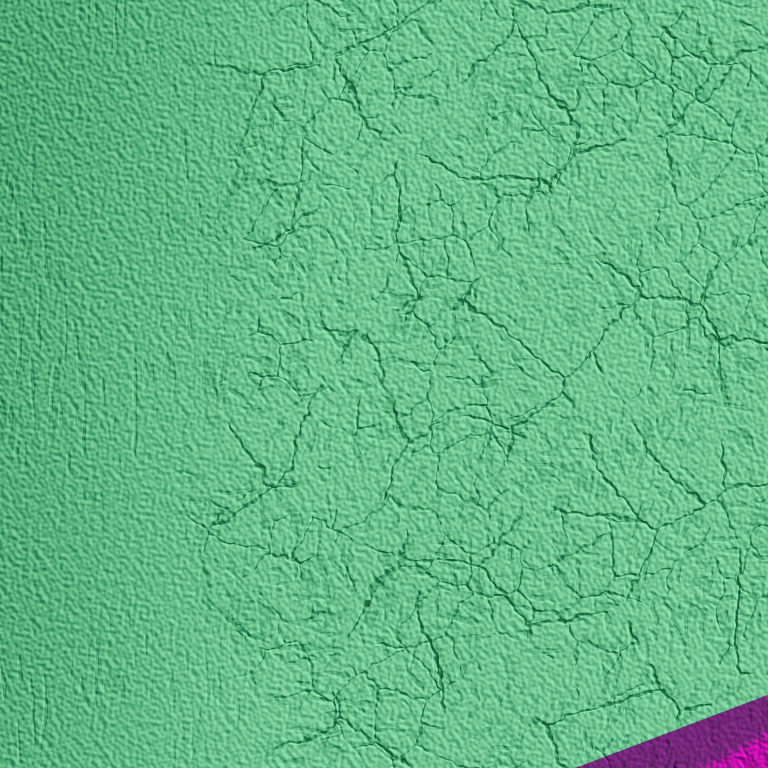
This texture is drawn by a three.js fragment shader. Its source:

```glsl
// Cracked green plaster with a painted purple corner at the lower right.
// A height field of gradient-noise grain, broken Voronoi cracks and short
// stretched-noise strokes is lit from the upper right and mapped onto greens.

varying vec2 vUv;

const vec3 DEEP_GREEN = vec3(0.12, 0.47, 0.29);
const vec3 SHADE_GREEN = vec3(0.27, 0.63, 0.43);
const vec3 MID_GREEN = vec3(0.39, 0.74, 0.53);
const vec3 LIGHT_GREEN = vec3(0.50, 0.82, 0.62);
const vec3 PURPLE = vec3(0.46, 0.15, 0.48);
const vec3 MAGENTA = vec3(0.76, 0.06, 0.67);

const vec2 LIGHT_STEP = vec2(0.0020, 0.0020);
const float GRAIN_SCALE = 165.0;
const float RELIEF = 2.3;
const float CRACK_SCALE = 6.5;
const float CRACK_WIDTH = 0.0021;
const float FINE_SCALE = 17.0;
const float FINE_WIDTH = 0.0016;
const float CRACK_DARKNESS = 1.5;
const float EDGE_BLUR = 0.0011;

vec2 hash2(vec2 p) {
  vec3 q = fract(vec3(p.xyx) * vec3(0.1031, 0.1030, 0.0973));
  q += dot(q, q.yzx + 33.33);
  return fract((q.xx + q.yz) * q.zy);
}

float cornerSlope(vec2 cell, vec2 offset) {
  float angle = 6.2832 * hash2(cell).x;
  return dot(vec2(cos(angle), sin(angle)), offset);
}

float gradientNoise(vec2 p) {
  vec2 i = floor(p), f = fract(p);
  vec2 u = f * f * f * (f * (f * 6.0 - 15.0) + 10.0);
  vec2 e = vec2(1.0, 0.0);
  return mix(mix(cornerSlope(i, f), cornerSlope(i + e, f - e), u.x),
             mix(cornerSlope(i + e.yx, f - e.yx), cornerSlope(i + 1.0, f - 1.0), u.x), u.y);
}

vec2 noisePair(vec2 p) {
  return vec2(gradientNoise(p), gradientNoise(p + 57.0));
}

// Distance to the border between the two nearest Voronoi cells
float cellBorder(vec2 p) {
  vec2 i = floor(p), f = fract(p), nearest = vec2(8.0), second = vec2(8.0);
  for (int y = -1; y <= 1; y++) {
    for (int x = -1; x <= 1; x++) {
      vec2 cell = vec2(float(x), float(y));
      vec2 r = cell + hash2(i + cell + 40.0) - f;
      if (dot(r, r) < dot(nearest, nearest)) { second = nearest; nearest = r; }
      else if (dot(r, r) < dot(second, second)) second = r;
    }
  }
  return 0.5 * (dot(second, second) - dot(nearest, nearest)) / max(length(second - nearest), 0.001);
}

float crackLine(vec2 p, float scale, float width) {
  return 1.0 - smoothstep(width - EDGE_BLUR, width + EDGE_BLUR, cellBorder(p * scale) / scale);
}

// Short strokes running along the given angle
float strokes(vec2 p, float angle, vec2 frequency) {
  float c = cos(angle), s = sin(angle);
  vec2 q = vec2(c * p.x + s * p.y, c * p.y - s * p.x);
  return smoothstep(0.16, 0.34, gradientNoise(q * frequency + 90.0 + 10.0 * angle));
}

// x: height, y: amount of dark crack
vec2 plaster(vec2 p) {
  float age = smoothstep(0.21, 0.36, p.x + 0.16 * gradientNoise(p * 4.0 + 3.0));
  vec2 jag = 0.0065 * noisePair(p * 55.0) + 0.0028 * noisePair(p * 120.0 + 9.0);
  vec2 warped = p + jag + 0.03 * noisePair(p * 9.0 + 21.0);

  // Long cracks and fine cracks, both broken into pieces
  float gaps = gradientNoise(p * 8.0 + 31.0);
  float breaks = gradientNoise(p * 27.0 + 63.0);
  float patches = gradientNoise(p * 6.0 + 11.0);
  float crack = crackLine(warped, CRACK_SCALE, CRACK_WIDTH * (1.0 + 0.5 * breaks));
  crack *= smoothstep(-0.2, -0.05, gaps + 0.35 * breaks);
  float fine = crackLine(warped + 0.37, FINE_SCALE, FINE_WIDTH);
  fine *= smoothstep(-0.05, 0.08, patches + 0.7 * breaks);
  crack = age * max(crack, 0.8 * fine);

  // Chipped strokes, each direction gathered in its own patches
  float chips = 0.0;
  for (int k = 0; k < 4; k++) {
    float n = float(k);
    float zone = smoothstep(-0.08, 0.16, gradientNoise(p * 6.5 + 17.0 * n + 5.0));
    float angle = -0.08 - 0.72 * n + 0.1 * sin(5.0 * n);
    chips = max(chips, zone * strokes(p + 0.7 * jag, angle, vec2(24.0, 92.0)));
  }
  chips *= age;

  // Vertical drag marks on the smoother left side
  float drag = strokes(p + 0.2 * jag, 1.5708, vec2(17.0, 120.0));
  drag *= (1.0 - 0.8 * age) * smoothstep(-0.15, 0.2, gradientNoise(p * 5.0 + 47.0));

  // Rotated grain, so the noise lattice does not show
  vec2 turned = vec2(0.8 * p.x + 0.6 * p.y, 0.8 * p.y - 0.6 * p.x);
  float grain = gradientNoise(turned * GRAIN_SCALE + 200.0);
  grain += 0.4 * gradientNoise(p * GRAIN_SCALE * 0.53 + 19.0);
  float height = grain - 0.5 * crack - 0.45 * chips - 0.4 * drag;
  return vec2(height, crack + 0.35 * chips + 0.15 * drag);
}

vec3 greenRamp(float tone) {
  vec3 c = mix(DEEP_GREEN, SHADE_GREEN, clamp(tone, 0.0, 1.0));
  c = mix(c, MID_GREEN, clamp(tone - 1.0, 0.0, 1.0));
  c = mix(c, LIGHT_GREEN, clamp(tone - 2.0, 0.0, 1.0));
  return c * (1.0 + 0.25 * clamp(tone, -1.0, 0.0) + 0.1 * clamp(tone - 3.0, 0.0, 1.0));
}

void main() {
  vec2 p = vUv;
  vec2 surface = plaster(p);
  float relief = RELIEF * (surface.x - plaster(p + LIGHT_STEP).x);

  // Broad light: dim at the left, bright toward the right
  float glow = smoothstep(-0.1, 0.5, p.x + 0.15 * (0.6 - p.y));
  float base = mix(1.3, 2.4, glow) + 0.2 * gradientNoise(p * 3.0 + 5.0);
  vec3 colour = greenRamp(base + relief - CRACK_DARKNESS * surface.y);

  // Painted corner
  float corner = 0.38 * (p.x - 0.749) - p.y;
  float pink = smoothstep(-0.008, 0.008, 0.55 * (p.x - 0.92) - p.y + 0.006 * relief);
  vec3 paint = mix(PURPLE, MAGENTA, pink) * (1.0 + 0.16 * relief - 0.3 * surface.y);
  colour = mix(colour, paint, smoothstep(-EDGE_BLUR, EDGE_BLUR, corner));
  gl_FragColor = vec4(clamp(colour, 0.0, 1.0), 1.0);
}
```
